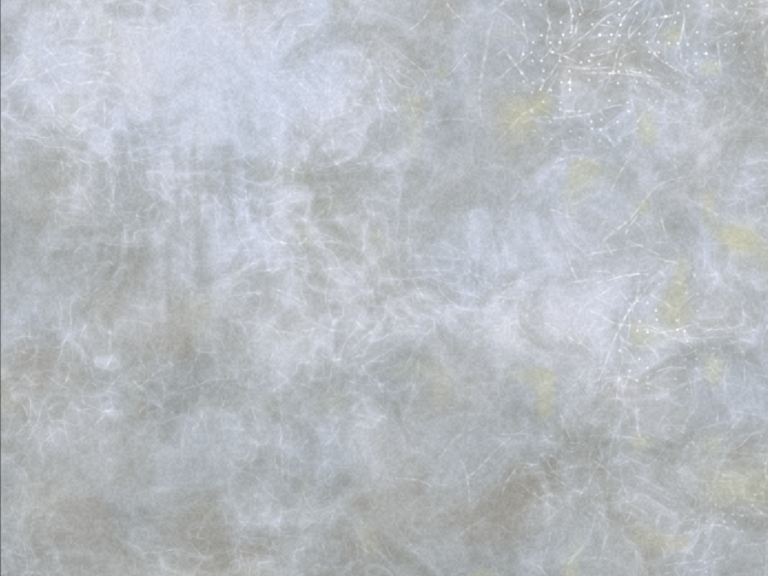
Give the GLSL for this texture, as a Shadertoy shader.

```glsl
vec2 hash2(vec2 p) {
    vec3 q = fract(p.xyx * vec3(0.1031, 0.1030, 0.0973));
    q += dot(q, q.yzx + 33.33);
    return fract((q.xx + q.yz) * q.zy);
}

float noise(vec2 p) {
    vec2 i = floor(p), f = fract(p);
    f = f * f * (3.0 - 2.0 * f);
    float low = mix(hash2(i).x, hash2(i + vec2(1.0, 0.0)).x, f.x);
    float high = mix(hash2(i + vec2(0.0, 1.0)).x, hash2(i + vec2(1.0, 1.0)).x, f.x);
    return mix(low, high, f.y);
}

float fbm(vec2 p) {
    float sum = 0.0, amp = 0.52;
    for (int i = 0; i < 4; i++) {
        sum += amp * noise(p);
        p = mat2(0.8, 0.6, -0.6, 0.8) * p * 2.03 + 17.3;
        amp *= 0.58;
    }
    return sum;
}

float glow(vec2 p, vec2 centre, vec2 radius) {
    vec2 d = (p - centre) / radius;
    return exp(-dot(d, d));
}

// Curved, beaded threads scattered one per grid cell
float threads(vec2 p, float cells, float width) {
    vec2 g = p * cells + cells * 3.7;
    vec2 base = floor(g - 0.5);
    float sum = 0.0;
    for (int n = 0; n < 4; n++) {
        vec2 id = base + vec2(float(n % 2), float(n / 2));
        vec2 h = hash2(id), k = hash2(id + 71.0);
        float c = cos(6.2832 * k.x), s = sin(6.2832 * k.x);
        vec2 q = mat2(c, s, -s, c) * (g - id - 0.35 - 0.3 * h);
        q.y -= 0.9 * (h.x - 0.5) * q.x * q.x + 0.02 * sin(q.x * 7.0 + h.y * 40.0);
        float reach = mix(0.3, 0.8, k.y);
        float line = 1.0 - smoothstep(0.0, width * cells, abs(q.y));
        line *= 1.0 - smoothstep(reach * 0.3, reach, abs(q.x));
        float along = q.x / cells * 300.0 + h.x * 50.0;
        sum += line * (0.55 + 0.45 * sin(along) * sin(along * 0.37 + 2.0));
    }
    return sum;
}

// Small round glints, one per grid cell
float glints(vec2 p) {
    vec2 g = p * 60.0, h = hash2(floor(g));
    float d = length(fract(g) - 0.3 - 0.4 * h);
    return (1.0 - smoothstep(0.05, 0.24, d)) * step(0.65, fract(h.x * 7.0 + h.y * 5.0));
}

void mainImage(out vec4 fragColor, in vec2 fragCoord) {
    vec2 p = fragCoord / iResolution.xy * vec2(1.3333, 1.0);
    vec2 warp = vec2(noise(p * 11.0), noise(p * 11.0 + 40.0)) - 0.5;
    vec2 w = p + 0.06 * warp;

    // Broad banks of mist and dim hollows
    float bank = 0.55 * glow(w, vec2(0.33, 0.93), vec2(0.25, 0.2));
    bank += 0.28 * glow(w, vec2(0.18, 0.82), vec2(0.16, 0.12));
    bank += 0.30 * glow(w, vec2(0.45, 0.5), vec2(0.09, 0.2));
    bank += 0.38 * glow(w, vec2(1.02, 0.47), vec2(0.24, 0.17));
    bank += 0.20 * glow(w, vec2(0.72, 0.57), vec2(0.25, 0.18));
    bank += 0.18 * glow(w, vec2(1.22, 0.72), vec2(0.15, 0.12));
    bank -= 0.25 * glow(w, vec2(0.1, 0.62), vec2(0.17, 0.09));
    bank -= 0.20 * glow(w, vec2(0.3, 0.4), vec2(0.13, 0.12));
    bank -= 0.22 * glow(w, vec2(0.74, 0.34), vec2(0.2, 0.08));
    bank -= 0.20 * glow(w, vec2(0.55, 0.08), vec2(0.5, 0.13));
    bank -= 0.28 * glow(w, vec2(0.89, 0.13), vec2(0.05, 0.08));
    bank -= 0.35 * glow(w, vec2(1.28, 0.37), vec2(0.1, 0.03));
    bank -= 0.25 * glow(w, vec2(1.12, 0.98), vec2(0.09, 0.05));
    float mist = 0.39 + 0.8 * bank + 0.45 * (fbm(w * 5.0 + 8.0) - 0.5);

    // Woolly tufts and wispy ridges
    mist += 0.75 * (fbm(w * 17.0 + 3.0) - 0.5);
    float ridge = 1.0 - abs(2.0 * noise(w * 24.0 + 9.0) - 1.0);
    float wisp = 1.0 - abs(2.0 * noise(w.yx * 43.0 + 50.0) - 1.0);
    float patches = smoothstep(0.25, 0.7, noise(p * 6.0 + 30.0));
    mist += (0.2 * pow(ridge, 4.0) + 0.22 * pow(wisp, 5.0) - 0.1) * (0.4 + 0.6 * patches);

    // Streaks fanning down from the upper left
    vec2 ray = p - vec2(0.32, 1.05);
    float fan = noise(vec2(ray.x / (0.15 - ray.y) * 45.0 + warp.x * 2.0, ray.y * 8.0));
    mist += 0.35 * (fan - 0.5) * glow(p, vec2(0.38, 0.58), vec2(0.3, 0.22));

    // Olive grey to pale lavender
    vec3 col = mix(vec3(0.605, 0.61, 0.60), vec3(0.69, 0.71, 0.725), smoothstep(-0.15, 0.5, mist));
    col = mix(col, vec3(0.82, 0.84, 0.895), smoothstep(0.35, 1.05, mist));
    col += vec3(0.024, 0.0, -0.03) * (noise(w * 9.0 + 60.0) - 0.45);

    // Small soft yellow blotches, mostly on the right
    float blotch = smoothstep(0.7, 0.98, noise(p * 17.0 + 5.0 + 0.4 * warp));
    blotch *= 0.1 + 0.4 * smoothstep(0.4, 1.0, p.x);
    blotch += 0.6 * glow(p, vec2(0.9, 0.8), vec2(0.03, 0.035));
    blotch += 0.5 * glow(w, vec2(1.3, 0.16), vec2(0.06, 0.045));
    blotch += 0.5 * glow(w, vec2(1.3, 0.57), vec2(0.04, 0.025));
    col = mix(col, vec3(0.77, 0.77, 0.65), min(blotch, 0.7));

    // Faint web everywhere, crisp bright threads in clusters
    float cluster = 0.9 * glow(p, vec2(1.02, 0.96), vec2(0.4, 0.2));
    cluster += glow(p, vec2(1.07, 0.5), vec2(0.17, 0.19));
    cluster += 0.5 * glow(p, vec2(0.82, 0.17), vec2(0.17, 0.1));
    cluster += 0.5 * glow(p, vec2(1.27, 0.08), vec2(0.1, 0.12));
    vec2 bent = p + 0.02 * warp;
    float web = threads(bent, 13.0, 0.004) + threads(bent.yx + 0.37, 21.0, 0.0035);
    float bright = threads(bent, 4.5, 0.0042) + threads(bent, 11.0, 0.0038);
    col += 0.075 * min(web + 0.3 * bright, 1.3) * (0.2 + 0.8 * patches);
    float lit = bright + 0.6 * web * smoothstep(0.4, 0.9, cluster);
    col = mix(col, vec3(0.95, 0.95, 0.96), min(lit * cluster, 1.0) * 0.8);

    // Glints and fine sensor grain
    col += 0.2 * glints(p) * min(cluster + 0.05, 1.0) * patches;
    col += 0.05 * (noise(p * 260.0) - 0.5) + 0.03 * (noise(p * 120.0) - 0.5);

    // Thin dark left border
    col *= mix(0.65, 1.0, smoothstep(0.0005, 0.003, p.x));
    fragColor = vec4(clamp(col, 0.0, 1.0), 1.0);
}
```
